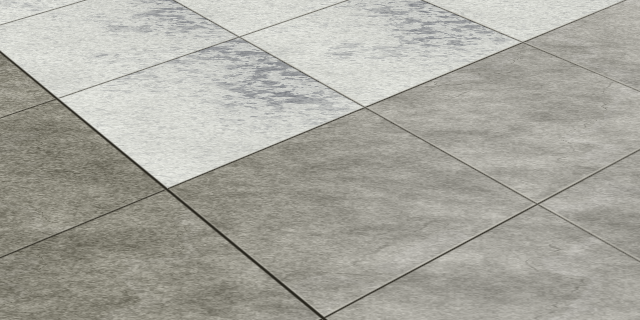
Write a Shadertoy shader that draws this texture.

```glsl
// Slate floor tiles in perspective: pale pitted tiles beside warm grey ones, with dark joints.

#define PALE_STONE vec3(0.855, 0.86, 0.835)
#define PIT_GREY   vec3(0.49, 0.50, 0.52)
#define WARM_STONE vec3(0.555, 0.545, 0.495)
#define COOL_STONE vec3(0.655, 0.648, 0.618)
#define JOINT_DARK vec3(0.15, 0.14, 0.11)
#define BEVEL_PALE vec3(0.80, 0.79, 0.75)
#define JOINT_HALF 0.0032
#define BEVEL_WIDTH 0.011
#define GRAIN 0.20
#define VEIN 0.10

float hash(vec2 p) {
    vec3 q = fract(p.xyx * 0.1031);
    q += dot(q, q.yzx + 33.33);
    return fract((q.x + q.y) * q.z);
}

float noise(vec2 p) {
    vec2 i = floor(p), f = fract(p);
    f = f * f * (3.0 - 2.0 * f);
    return mix(mix(hash(i), hash(i + vec2(1, 0)), f.x),
               mix(hash(i + vec2(0, 1)), hash(i + vec2(1, 1)), f.x), f.y);
}

float fbm(vec2 p) {
    float sum = 0.0, amp = 0.52;
    for (int i = 0; i < 5; i++) {
        sum += amp * noise(p);
        p = mat2(1.6, 1.2, -1.2, 1.6) * p + 7.3;
        amp *= 0.5;
    }
    return sum;
}

// Canvas position to floor coordinates, one unit per tile
vec2 floorFromCanvas(vec2 p) {
    vec2 across = vec2(0.7653, 0.3399) - 0.1276 * p;
    vec2 toward = vec2(0.3111, -0.4046) + 0.1767 * p;
    return inverse(mat2(across, toward)) * (p - vec2(0.5208, 0.4089));
}

// Bleached stone with blue-grey pits gathering toward one side
vec3 paleTile(vec2 f, vec2 s, float grain) {
    float broad = fbm(s * 3.0);
    float stain = smoothstep(0.25, 1.05, f.x + 1.3 * (broad - 0.5));
    stain *= 1.0 - 0.7 * smoothstep(0.65, 1.0, f.y);
    float pits = smoothstep(0.46, 0.68, fbm(s * vec2(16.0, 24.0)));
    float specks = smoothstep(0.55, 0.75, fbm(s * vec2(38.0, 55.0)));
    vec3 col = PALE_STONE * (0.94 + 0.12 * broad);
    col = mix(col, PIT_GREY, stain * (0.22 + 0.55 * pits));
    col = mix(col, PIT_GREY, specks * (0.16 + 0.5 * stain));
    return col + GRAIN * 0.7 * (grain - 0.5);
}

// Grey slate with soft clouds, cleft layers and hairline veins
vec3 greyTile(vec2 s, float coolness, float shade, float grain) {
    float cloud = fbm(s * vec2(3.0, 4.5));
    float mottle = fbm(s * vec2(13.0, 20.0));
    float warped = noise(s * vec2(2.6, 1.5) + 1.3 * cloud);
    float ridge = abs(warped - 0.5);
    float vein = (1.0 - smoothstep(0.0, 0.014, ridge)) * smoothstep(0.42, 0.62, mottle);
    float layer = smoothstep(0.56, 0.59, warped) * (1.0 - smoothstep(0.59, 0.76, warped));
    vec3 col = mix(WARM_STONE, COOL_STONE, coolness) + 0.04 * (shade - 0.5);
    col += 0.18 * (cloud - 0.5) + 0.16 * (mottle - 0.5);
    col += vec3(0.035, 0.035, 0.04) * layer - VEIN * vein;
    return col + GRAIN * (1.25 - 0.5 * coolness) * (grain - 0.5);
}

void mainImage(out vec4 fragColor, in vec2 fragCoord) {
    vec2 p = fragCoord / iResolution.y;
    vec2 g = floorFromCanvas(p);
    vec2 id = floor(g), f = g - id;
    vec2 aa = 0.75 * fwidth(g);

    // Stone coordinates, shifted per tile and stretched along the diagonal
    vec2 s = f + 13.0 * vec2(hash(id + 41.0), hash(id + 87.0)) + 20.0;
    s = vec2(0.6 * (s.x + s.y), s.x - s.y + 30.0);
    float grain = 0.6 * noise(s * vec2(95.0, 110.0)) + 0.4 * noise(s * vec2(190.0, 210.0));

    // Pale block occupies the far side, grey tiles surround it
    bool isPale = id.x >= 0.0 && id.y < 0.0;
    float coolness = smoothstep(0.25, 1.55, p.x);
    vec3 col = isPale ? paleTile(f, s, grain)
                      : greyTile(s, coolness, hash(id + 63.0), grain);

    // Worn bevel on the near and left tile edges
    vec2 edge = vec2(f.x, 1.0 - f.y);
    vec2 bevel = 1.0 - smoothstep(vec2(BEVEL_WIDTH) - aa, vec2(BEVEL_WIDTH) + aa, edge);
    float wear = 0.35 + 0.5 * noise(g * 9.0 + 50.0);
    col = mix(col, BEVEL_PALE, max(bevel.x, bevel.y) * wear * (0.35 + 0.65 * coolness));

    // Joints: widest along the long seam, fainter between pale or distant tiles
    vec2 lineId = round(g);
    vec2 halfWidth = vec2(JOINT_HALF) * (lineId.x == 0.0 ? vec2(1.7, 1.0) : vec2(1.0));
    vec2 joint = 1.0 - smoothstep(halfWidth - aa, halfWidth + aa, abs(g - lineId));
    vec2 strength = vec2(lineId.x == 0.0 ? 1.0 : 0.72, isPale && lineId.y < 0.0 ? 0.72 : 0.95);
    strength *= 1.0 - 0.3 * smoothstep(1.5, 2.0, p.x);
    joint *= strength;
    col = mix(col, JOINT_DARK, max(joint.x, joint.y));

    fragColor = vec4(clamp(col, 0.0, 1.0), 1.0);
}
```
